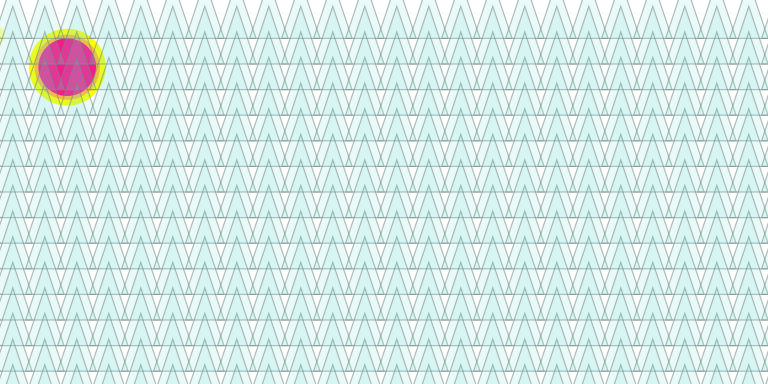
Reproduce this pattern procedurally as a WebGL 2 fragment shader.

```glsl
#version 300 es
precision highp float;
// Rows of tall translucent triangles, outlined in gray, overlapping over a pink disc
// with a yellow halo. Each pixel blends, in drawing order, the few triangles near it.
// Lengths are in columns, one column being the horizontal step between triangles.

uniform vec2 u_resolution;
out vec4 outColor;

// Layout
const float COLUMNS = 24.0;
const float ROW_STEP = 0.8;
const vec2 FIRST_APEX = vec2(0.4, -0.6);   // from the top left corner, y down
const float HALF_BASE = 0.6;
const float TRIANGLE_HEIGHT = 1.8;
const float LINE_WIDTH = 0.038;

// Disc, halo and the small spot cut by the left edge
const vec2 DISC_CENTER = vec2(2.1, 2.1);
const float DISC_RADIUS = 0.9;
const float RIM_RADIUS = 1.02;
const float HALO_RADIUS = 1.2;
const vec2 SPOT_CENTER = vec2(-0.15, 1.1);
const float SPOT_RADIUS = 0.3;
const float SPOT_ALPHA = 0.4;

// Colours
const vec3 PAPER = vec3(1.0);
const vec3 PINK = vec3(0.95, 0.11, 0.55);
const vec3 ORANGE = vec3(1.0, 0.72, 0.2);
const vec3 YELLOW = vec3(1.0, 1.0, 0.0);
const vec3 FILL = vec3(0.43, 0.87, 0.83);
const float FILL_ALPHA = 0.15;
const vec3 LINE = vec3(0.45, 0.53, 0.52);
const float LINE_ALPHA = 0.55;

// Share of a pixel lying inside a shape at signed distance d
float coverage(float d, float pixel) {
    return clamp(0.5 - d / pixel, 0.0, 1.0);
}

// Mitred distance to a triangle with its apex at the origin, y down
float triangleDistance(vec2 p) {
    vec2 sideNormal = normalize(vec2(TRIANGLE_HEIGHT, -HALF_BASE));
    float side = dot(vec2(abs(p.x), p.y), sideNormal);
    return max(side, p.y - TRIANGLE_HEIGHT);
}

vec3 background(vec2 p, float pixel) {
    float disc = length(p - DISC_CENTER);
    float spot = length(p - SPOT_CENTER) - SPOT_RADIUS;
    vec3 color = mix(PAPER, YELLOW, SPOT_ALPHA * coverage(spot, pixel));
    color = mix(color, YELLOW, coverage(disc - HALO_RADIUS, pixel));
    color = mix(color, ORANGE, coverage(disc - RIM_RADIUS, pixel));
    return mix(color, PINK, coverage(disc - DISC_RADIUS, pixel));
}

void main() {
    float pixel = COLUMNS / u_resolution.x;
    vec2 p = vec2(gl_FragCoord.x, u_resolution.y - gl_FragCoord.y) * pixel;
    vec3 color = background(p, pixel);

    // Nearby triangles, from the upper row to the lower
    vec2 q = p - FIRST_APEX;
    float nearRow = floor(q.y / ROW_STEP);
    float nearColumn = round(q.x);
    for (int j = -2; j <= 1; j++) {
        float row = nearRow + float(j);
        if (row < 0.0) continue;
        for (int i = -1; i <= 1; i++) {
            vec2 apex = vec2(nearColumn + float(i), row * ROW_STEP);
            float d = triangleDistance(q - apex);
            float line = coverage(d - 0.5 * LINE_WIDTH, pixel)
                       - coverage(d + 0.5 * LINE_WIDTH, pixel);
            color = mix(color, FILL, FILL_ALPHA * coverage(d, pixel));
            color = mix(color, LINE, LINE_ALPHA * line);
        }
    }
    outColor = vec4(color, 1.0);
}
```
